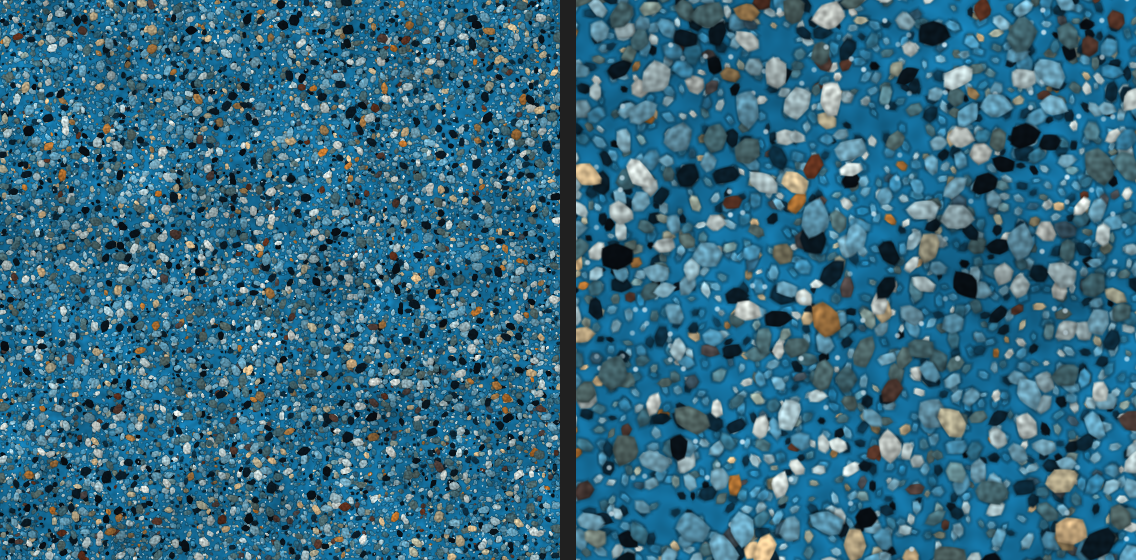
Left, the full canvas; right, a detail of the centre.
Reproduce this texture procedurally as a WebGL 1 fragment shader.

```glsl
precision highp float;
// Pebble aggregate: mixed sea-coloured grit and rounded stones set in blue resin.

uniform vec2 u_resolution;

#define LARGE_CELLS 49.0
#define MEDIUM_CELLS 76.0
#define FINE_CELLS 128.0
#define SPARK_CELLS 140.0
#define EDGE_SOFTNESS 0.0009
#define SHADOW_WIDTH 0.0026
#define SHADOW_DEPTH 0.27
#define FACETING 0.65
#define PATCHINESS 0.24
#define RESIN vec3(0.08, 0.435, 0.615)

const float TAU = 6.28319;

vec4 hash4(vec2 p) {
  vec4 q = fract(p.xyxy * vec4(0.1031, 0.1030, 0.0973, 0.1099));
  q += dot(q, q.wzxy + 33.33);
  return fract((q.xxyz + q.yzzw) * q.zywx);
}

float cornerSlope(vec2 cell, vec2 offset) {
  return dot(hash4(cell + 71.0).xy * 2.0 - 1.0, offset);
}

// Gradient noise, roughly -0.7 to 0.7
float gradientNoise(vec2 p) {
  vec2 i = floor(p), f = fract(p);
  vec2 w = f * f * f * (f * (f * 6.0 - 15.0) + 10.0);
  vec2 e = vec2(1.0, 0.0);
  float low = mix(cornerSlope(i, f), cornerSlope(i + e, f - e), w.x);
  float high = mix(cornerSlope(i + e.yx, f - e.yx), cornerSlope(i + 1.0, f - 1.0), w.x);
  return mix(low, high, w.y);
}

// Mineral colour chosen by a random pick from 0 to 1
vec3 mineral(float pick) {
  vec3 c = vec3(0.43, 0.60, 0.67);                            // blue grey
  c = mix(c, vec3(0.31, 0.38, 0.37), step(0.23, pick));       // slate
  c = mix(c, vec3(0.75, 0.77, 0.75), step(0.44, pick));       // pale quartz
  c = mix(c, vec3(0.78, 0.66, 0.49), step(0.66, pick));       // sand
  c = mix(c, vec3(0.68, 0.41, 0.15), step(0.75, pick));       // ochre
  c = mix(c, vec3(0.34, 0.17, 0.10), step(0.79, pick));       // rust
  return mix(c, vec3(0.03, 0.05, 0.07), step(0.83, pick));    // black
}

// Radial measure of a convex stone with uneven facets; 1 lies near its rim
float stoneShape(vec2 p, float turn, float seed) {
  float a = turn * TAU;
  p = mat2(cos(a), -sin(a), sin(a), cos(a)) * p;
  p *= vec2(0.85, 1.02 + 0.35 * seed);
  float facets = 0.0;
  for (int k = 0; k < 6; k++) {
    float n = float(k);
    float jitter = fract(seed * 17.3 + n * 0.618);
    float angle = (n + 0.6 * jitter) * TAU / 6.0;
    float reach = 0.9 + 0.35 * fract(seed * 41.7 + n * 0.377);
    facets = max(facets, dot(p, vec2(cos(angle), sin(angle))) * reach);
  }
  return mix(length(p), facets, FACETING);
}

// Lays one scattered layer of stones over the colour below
vec3 layStones(vec3 below, vec2 uv, float cells, float density, vec2 sizes, float tint) {
  vec2 p = uv * cells;
  vec2 home = floor(p);
  float soft = max(EDGE_SOFTNESS, 0.5 / min(u_resolution.x, u_resolution.y)) * cells;
  float grain = gradientNoise(uv * 240.0);
  vec3 col = below;
  for (int y = -1; y <= 1; y++) {
    for (int x = -1; x <= 1; x++) {
      vec2 cell = home + vec2(float(x), float(y));
      vec4 place = hash4(cell + cells);
      vec4 look = hash4(cell + cells * 3.0 + 19.0);
      // Stones crowd together in some regions
      float crowding = 0.22 * gradientNoise(cell / cells * 8.0 + 13.0);
      if (place.w > density + crowding) continue;
      vec2 q = p - cell - 0.5 - (place.xy - 0.5) * 0.66;
      float radius = mix(sizes.x, sizes.y, place.z);
      float rim = stoneShape(q / radius, look.x, look.y);
      float d = (rim - 1.0) * radius;

      // Contact shadow, then the stone, partly stained by resin
      float shade = 1.0 - smoothstep(0.0, SHADOW_WIDTH * cells, d);
      col *= 1.0 - SHADOW_DEPTH * shade * (0.3 + 0.7 * look.w);
      float stain = tint * look.w * (1.0 - 0.5 * step(0.83, look.z));
      vec3 stone = mix(mineral(look.z), RESIN, stain);
      float light = 1.02 + 0.12 * dot(q / radius, vec2(-0.4, 0.8));
      light *= (0.90 + 0.2 * look.y) * (1.0 + 0.45 * grain);
      light *= 1.0 - 0.14 * smoothstep(0.65, 1.0, rim);
      col = mix(col, stone * light, 1.0 - smoothstep(-soft, soft, d));
    }
  }
  return col;
}

// Tiny bright glints scattered in the resin
float sparks(vec2 uv) {
  vec2 p = uv * SPARK_CELLS;
  vec4 h = hash4(floor(p) + 307.0);
  float d = length(fract(p) - 0.35 - 0.3 * h.xy);
  return step(h.w, 0.06) * (1.0 - smoothstep(0.1, 0.32, d)) * (0.4 + 0.5 * h.z);
}

void main() {
  vec2 uv = gl_FragCoord.xy / min(u_resolution.x, u_resolution.y);
  float patches = gradientNoise(uv * 6.0 + 5.0) + 0.8 * gradientNoise(uv * 17.0 + 31.0);
  vec3 col = RESIN * (1.0 + 0.25 * gradientNoise(uv * 90.0));

  col = layStones(col, uv, FINE_CELLS, 0.72, vec2(0.22, 0.44), 0.9);
  col = layStones(col, uv, MEDIUM_CELLS, 0.64, vec2(0.24, 0.46), 0.68);
  col = mix(col, vec3(0.80, 0.89, 0.93), sparks(uv));
  col = layStones(col, uv, LARGE_CELLS, 0.46, vec2(0.26, 0.45), 0.28);

  col *= 1.0 + PATCHINESS * patches;
  gl_FragColor = vec4(clamp(col, 0.0, 1.0), 1.0);
}
```
